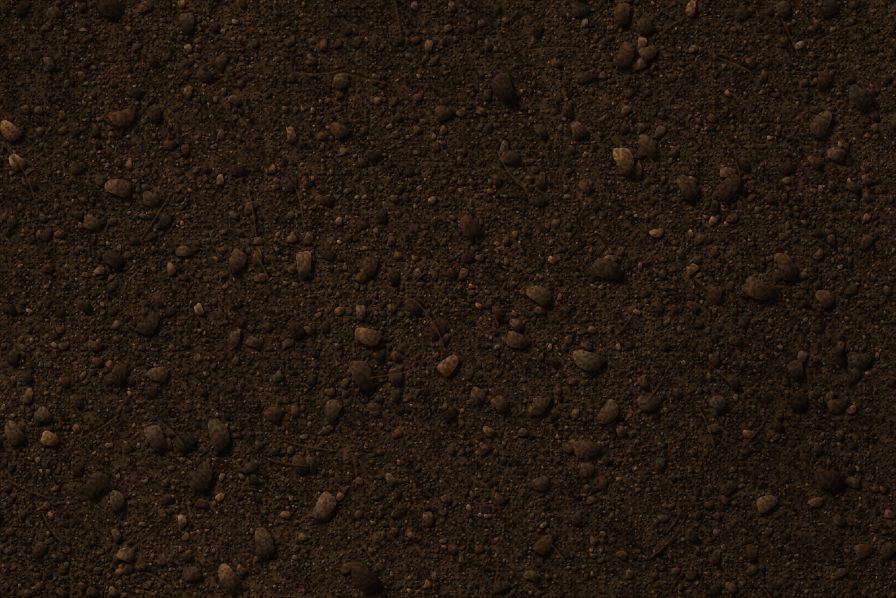
This texture is drawn by a Shadertoy shader. Its source:

```glsl
const vec2 TO_LIGHT = vec2(-0.6, 0.8);

vec3 hash3(vec2 p) {
    vec3 q = fract(p.xyx * vec3(0.1031, 0.1030, 0.0973));
    q += dot(q, q.yxz + 33.33);
    return fract((q.xxy + q.yzz) * q.zyx);
}

float noise(vec2 p) {
    vec2 i = floor(p), f = fract(p);
    f = f * f * (3.0 - 2.0 * f);
    return mix(mix(hash3(i).x, hash3(i + vec2(1, 0)).x, f.x),
               mix(hash3(i + vec2(0, 1)).x, hash3(i + vec2(1, 1)).x, f.x), f.y);
}

mat2 rotation(float a) {
    float c = cos(a), s = sin(a);
    return mat2(c, -s, s, c);
}

// Lumpy rounded box: 0 at the centre, 1 on the rim
float stoneRim(vec2 p, vec3 rnd) {
    p = rotation(rnd.x * 6.283) * p;
    p *= vec2(0.85, 1.0 + 0.45 * rnd.y);
    float a = atan(p.y, p.x);
    vec2 b = pow(abs(p), vec2(2.7));
    return pow(b.x + b.y, 1.0 / 2.7) * (1.0 + 0.1 * cos(3.0 * a + rnd.z * 6.283));
}

// One scattered size of stones, each with a cast shadow
vec3 addStones(vec3 col, vec2 uv, float cells, float density, float grit, float px) {
    vec2 id = floor(uv * cells);
    for (int y = -1; y <= 1; y++)
    for (int x = -1; x <= 1; x++) {
        vec2 cell = id + vec2(x, y);
        vec3 place = hash3(cell + cells * 3.7);
        if (place.z > density) continue;
        vec3 form = hash3(cell + cells * 7.3 + 51.0);
        vec3 look = hash3(cell + cells * 5.1 + 173.0);
        float radius = mix(0.2, 0.4, form.y * form.y) / cells;
        vec2 p = (uv - (cell + 0.2 + 0.6 * place.xy) / cells) / radius;

        float shadow = stoneRim(p + TO_LIGHT * 0.55, form);
        col *= 1.0 - 0.72 * (1.0 - smoothstep(0.75, 1.3, shadow));

        float rim = stoneRim(p, form);
        float cover = smoothstep(-0.6, 0.6, (1.0 - rim) * radius / px);
        float lit = dot(p, TO_LIGHT);
        float tone = 0.11 + 0.1 * look.x + 0.14 * pow(look.y, 5.0);
        tone *= clamp(0.95 + 0.6 * lit, 0.25, 1.55) * (0.65 + 0.7 * grit);
        vec3 tint = mix(vec3(1.0, 0.65, 0.38), vec3(1.0, 0.73, 0.48), look.z);
        col = mix(col, tone * tint, cover);
    }
    return col;
}

// Thin bent stalks of dry grass
vec3 addStalks(vec3 col, vec2 uv, float px) {
    vec2 id = floor(uv * 8.0);
    for (int y = -1; y <= 1; y++)
    for (int x = -1; x <= 1; x++) {
        vec2 cell = id + vec2(x, y);
        vec3 place = hash3(cell + 311.0);
        vec3 form = hash3(cell + 427.0);
        if (place.z > 0.5) continue;
        vec2 p = rotation(form.x * 6.283) * (uv - (cell + place.xy) / 8.0);
        float halfLength = mix(0.015, 0.055, form.y);
        p.y += (form.z - 0.5) * 9.0 * p.x * p.x;
        float ends = 1.0 - smoothstep(0.8, 1.0, abs(p.x) / halfLength);
        float line = 1.0 - smoothstep(0.0, 0.0008 + px, abs(p.y));
        float shade = 1.0 - smoothstep(0.001, 0.005, abs(p.y + 0.003));
        col *= 1.0 - 0.35 * shade * ends;
        col = mix(col, vec3(0.27, 0.175, 0.09), 0.65 * line * ends);
    }
    return col;
}

void mainImage(out vec4 fragColor, in vec2 fragCoord) {
    vec2 uv = fragCoord / iResolution.y;
    float px = 1.0 / iResolution.y;

    // Fine soil with broad bare and stony patches
    float patches = 0.65 * noise(uv * 5.0 + 9.0) + 0.35 * noise(uv * 13.0);
    float grit = noise(uv * 290.0);
    float soil = 0.5 * grit + 0.3 * noise(uv * 130.0 + 40.0) + 0.2 * noise(uv * 45.0);
    float tone = 0.14 * clamp(2.1 * soil - 0.05, 0.25, 2.0);
    vec3 col = tone * vec3(1.0, 0.7, 0.4);

    // Grains first, then ever larger and rarer pebbles
    float cells = 136.0;
    float density = 0.7;
    for (int i = 0; i < 4; i++) {
        col = addStones(col, uv, cells, density * mix(0.55, 1.45, patches), grit, px);
        cells *= 0.5;
        density *= 0.62;
    }
    col = addStalks(col, uv, px);

    col *= mix(0.85, 1.15, noise(uv * 3.0 + 70.0));
    fragColor = vec4(max(col, vec3(0.03, 0.02, 0.012)), 1.0);
}
```
